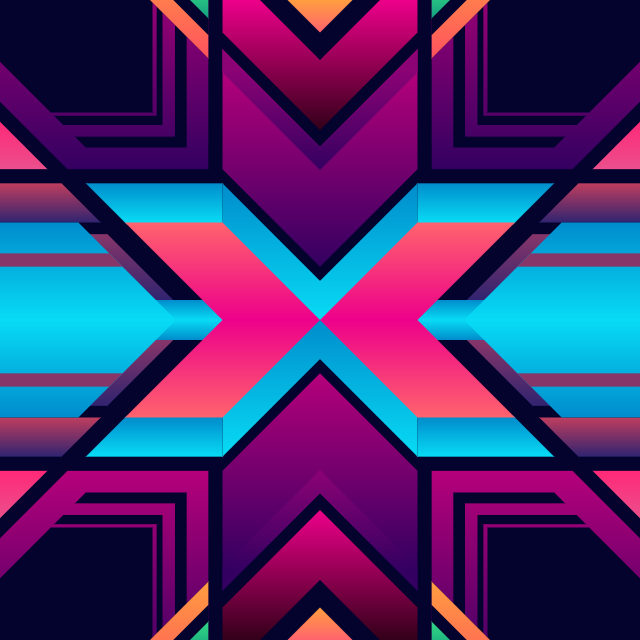
This background is drawn by a Shadertoy shader. Its source:

```glsl
// Mirrored geometric poster: a glowing X between chevrons, side arrows and nested corner frames.
// The plane is folded into one quadrant; each part is an intersection of straight
// and 45-degree bands, filled with a vertical gradient that runs downward in both halves.

const float SPAN = 768.0;      // design units across the canvas height
const float DIAG = 0.70710678; // turns x-y differences into distances

const vec3 NAVY    = vec3(0.01, 0.01, 0.18);
const vec3 INDIGO  = vec3(0.20, 0.00, 0.38);
const vec3 PLUM    = vec3(0.55, 0.01, 0.46);
const vec3 ORCHID  = vec3(0.71, 0.00, 0.48);
const vec3 MAGENTA = vec3(0.93, 0.00, 0.54);
const vec3 WINE    = vec3(0.20, 0.00, 0.10);
const vec3 CORAL   = vec3(1.00, 0.39, 0.43);
const vec3 AMBER   = vec3(1.00, 0.62, 0.25);
const vec3 AZURE   = vec3(0.00, 0.55, 0.80);
const vec3 CYAN    = vec3(0.03, 0.86, 0.96);
const vec3 ROSE    = vec3(0.75, 0.24, 0.37);
const vec3 DUSK    = vec3(0.19, 0.14, 0.44);
const vec3 MAUVE   = vec3(0.53, 0.21, 0.41);

// Signed depth inside the interval [a, b].
float band(float v, float a, float b) { return min(v - a, b - v); }

// Same, for a 45-degree band.
float slant(float v, float a, float b) { return DIAG * band(v, a, b); }

// Downward gradient over folded heights [a, b]; side is +1 above the middle.
vec3 ramp(vec3 first, vec3 last, float y, float a, float b, float side) {
    float t = clamp((y - a) / (b - a), 0.0, 1.0);
    return mix(first, last, side > 0.0 ? 1.0 - t : t);
}

// Paint where depth is positive, with a one-pixel soft edge.
vec3 fill(vec3 base, vec3 paint, float depth, float px) {
    return mix(base, paint, clamp(depth / px + 0.5, 0.0, 1.0));
}

// Stacked chevrons in the middle column.
vec3 drawColumn(vec3 col, vec2 q, float side, float px) {
    float rise = q.y - q.x;
    float inside = 117.0 - q.x;
    col = fill(col, ramp(ORCHID, INDIGO, q.y, 64.0, 300.0, side),
               min(inside, slant(rise, 64.0, 208.0)), px);
    col = fill(col, ramp(PLUM, INDIGO, q.y, 180.0, 300.0, side),
               min(inside, slant(rise, 180.0, 208.0)), px);
    col = fill(col, ramp(MAGENTA, WINE, q.y, 228.0, 384.0, side),
               min(inside, slant(rise, 228.0, 312.0)), px);
    return fill(col, ramp(AMBER, CORAL, q.y, 345.0, 384.0, side), DIAG * (rise - 345.0), px);
}

// One L-shaped dark groove; lo and hi are the corners of its two nested edges.
float groove(vec2 q, vec2 lo, vec2 hi) {
    float outer = min(q.x - lo.x, q.y - lo.y);
    float inner = min(q.x - hi.x, q.y - hi.y);
    return min(outer, -inner);
}

// Corner panel: nested frames, diagonal rail and accents.
vec3 drawCorner(vec3 col, vec2 q, float side, float px) {
    float run = q.x - q.y;
    float panel = min(q.x - 134.0, q.y - 181.0);
    col = fill(col, ramp(ORCHID, INDIGO, q.y, 181.0, 444.0, side),
               min(panel, DIAG * (122.0 - run)), px);

    float cut = groove(q, vec2(160.0, 207.0), vec2(174.0, 220.0));
    cut = max(cut, groove(q, vec2(189.0, 234.0), vec2(196.0, 245.0)));
    cut = max(cut, min(q.x - 201.0, q.y - 249.0));
    col = fill(col, NAVY, min(cut, DIAG * (74.0 - run)), px);

    col = fill(col, ramp(vec3(1.0, 0.16, 0.47), vec3(0.92, 0.31, 0.55), q.y, 181.0, 238.0, side),
               min(panel, DIAG * (run - 146.0)), px);
    col = fill(col, NAVY, min(panel, DIAG * (-run - 180.0)), px);
    col = fill(col, ramp(AMBER, vec3(1.0, 0.32, 0.37), q.y, 313.0, 441.0, side),
               min(panel, slant(-run, 180.0, 208.0)), px);
    return fill(col, ramp(vec3(0.2, 0.85, 0.52), vec3(0.08, 0.62, 0.5), q.y, 362.0, 400.0, side),
                min(panel, DIAG * (-run - 228.0)), px);
}

// Cyan arrow and mauve rails at the sides.
vec3 drawSide(vec3 col, vec2 q, float side, float px) {
    float run = q.x - q.y;
    float arrow = DIAG * (run - 173.0);
    vec3 glow = mix(CYAN, AZURE, clamp(q.y / 117.0, 0.0, 1.0));
    col = fill(col, ramp(ROSE, DUSK, q.y, 117.0, 164.0, side),
               min(band(q.y, 117.0, 164.0), DIAG * (run - 146.0)), px);
    col = fill(col, ramp(MAUVE, DUSK, q.y, 24.0, 103.0, side),
               min(band(q.y, 24.0, 103.0), slant(run, 152.0, 174.0)), px);
    col = fill(col, mix(CYAN, AZURE, clamp(q.y / 24.0, 0.0, 1.0)),
               min(24.0 - q.y, slant(run, 112.0, 175.0)), px);
    col = fill(col, glow, min(117.0 - q.y, arrow), px);
    return fill(col, MAUVE, min(band(q.y, 64.0, 80.0), arrow), px);
}

// Central X: cyan border first, then the pink arms.
vec3 drawCross(vec3 col, vec2 q, float side, float px) {
    float run = q.x - q.y;
    col = fill(col, ramp(AZURE, CYAN, q.y, 0.0, 164.0, side),
               min(117.0 - q.x, slant(run, -47.0, 2.0)), px);
    col = fill(col, ramp(AZURE, CYAN, q.y, 117.0, 164.0, side),
               min(q.x - 117.0, min(band(q.y, 115.0, 164.0), DIAG * (117.0 - run))), px);
    return fill(col, mix(MAGENTA, CORAL, clamp(q.y / 117.0, 0.0, 1.0)),
                min(117.0 - q.y, slant(run, 0.0, 117.0)), px);
}

void mainImage(out vec4 fragColor, in vec2 fragCoord) {
    float px = SPAN / iResolution.y;
    vec2 p = (fragCoord - 0.5 * iResolution.xy) * px;
    vec2 q = abs(p);
    float side = p.y > 0.0 ? 1.0 : -1.0;

    vec3 col = drawColumn(NAVY, q, side, px);
    col = drawCorner(col, q, side, px);
    col = drawSide(col, q, side, px);
    col = drawCross(col, q, side, px);
    fragColor = vec4(col, 1.0);
}
```
